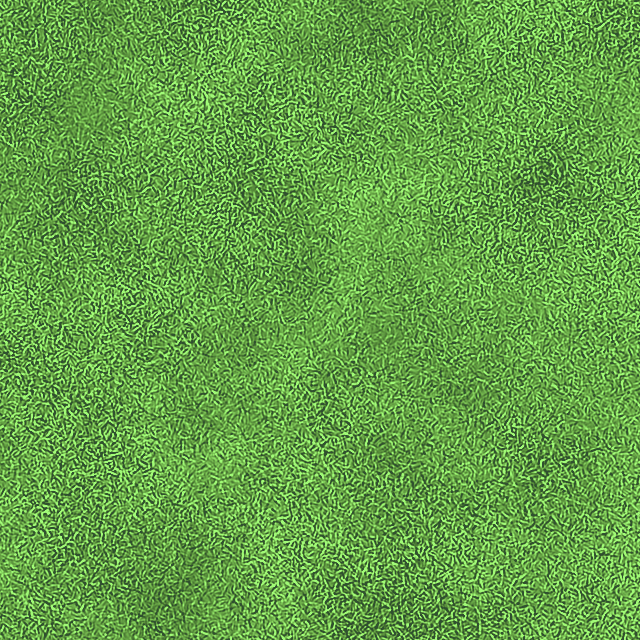
Reproduce this texture procedurally as a Shadertoy shader.

```glsl
// Dense mown lawn: short, fine, curved grass blades over soft patches of light and shade.

vec3 hash3(vec2 p) {
    vec3 q = fract(p.xyx * vec3(0.1031, 0.1030, 0.0973));
    q += dot(q, q.yxz + 33.33);
    return fract((q.xxy + q.yzz) * q.zyx);
}

float valueNoise(vec2 p) {
    vec2 cell = floor(p), f = fract(p);
    f = f * f * (3.0 - 2.0 * f);
    float low = mix(hash3(cell).x, hash3(cell + vec2(1, 0)).x, f.x);
    float high = mix(hash3(cell + vec2(0, 1)).x, hash3(cell + vec2(1, 1)).x, f.x);
    return mix(low, high, f.y);
}

// Cloudy noise centred on zero
float patches(vec2 p) {
    float sum = 0.0, weight = 0.5;
    for (int i = 0; i < 4; i++) {
        sum += weight * (valueNoise(p) - 0.5);
        p = mat2(1.6, 1.2, -1.2, 1.6) * p + 17.3;
        weight *= 0.65;
    }
    return sum;
}

// One curved blade: a bright or dark ridge with opposite-toned edges
float blade(vec2 offset, vec3 shape, vec3 tone) {
    float angle = 2.9 * (shape.z - 0.5);
    float c = cos(angle), s = sin(angle);
    vec2 p = vec2(c * offset.x + s * offset.y, c * offset.y - s * offset.x);
    p.x += 0.5 * (tone.x - 0.5) * p.y * p.y;
    vec2 r = p / vec2(0.62, 0.98);
    float envelope = max(1.0 - dot(r, r), 0.0);
    float ridge = cos(p.x * mix(7.4, 9.6, tone.y));
    return mix(-0.9, 1.0, tone.z) * ridge * envelope * envelope;
}

// Blades scattered over a grid, five rooted in each cell
float grass(vec2 p) {
    vec2 cell = floor(p);
    float sum = 0.0;
    for (int y = -1; y <= 1; y++)
    for (int x = -1; x <= 1; x++)
    for (int i = 0; i < 5; i++) {
        vec2 id = cell + vec2(x, y);
        vec2 seed = id + 131.7 * float(i) + 11.0;
        vec3 shape = hash3(seed);
        vec3 tone = hash3(seed + 57.3);
        sum += blade(p - id - shape.xy, shape, tone);
    }
    return sum;
}

void mainImage(out vec4 fragColor, in vec2 fragCoord) {
    vec2 uv = fragCoord / iResolution.y;

    // Broad shading, and areas where the blades stand out more or less
    float shade = patches(uv * 7.0 + 3.0);
    float contrast = clamp(0.84 + 1.1 * patches(uv * 6.0 + 41.0), 0.45, 1.25);
    float light = 0.43 + 0.5 * shade + contrast * grass(uv * 106.0);
    light = clamp(light, -0.2, 1.15);

    // Deep green shadow to pale lime tip
    vec3 color = vec3(0.25, 0.41, 0.19) + vec3(0.33, 0.50, 0.0) * light;
    color.b += 0.23 * pow(max(light, 0.0), 1.35);
    fragColor = vec4(color, 1.0);
}
```
